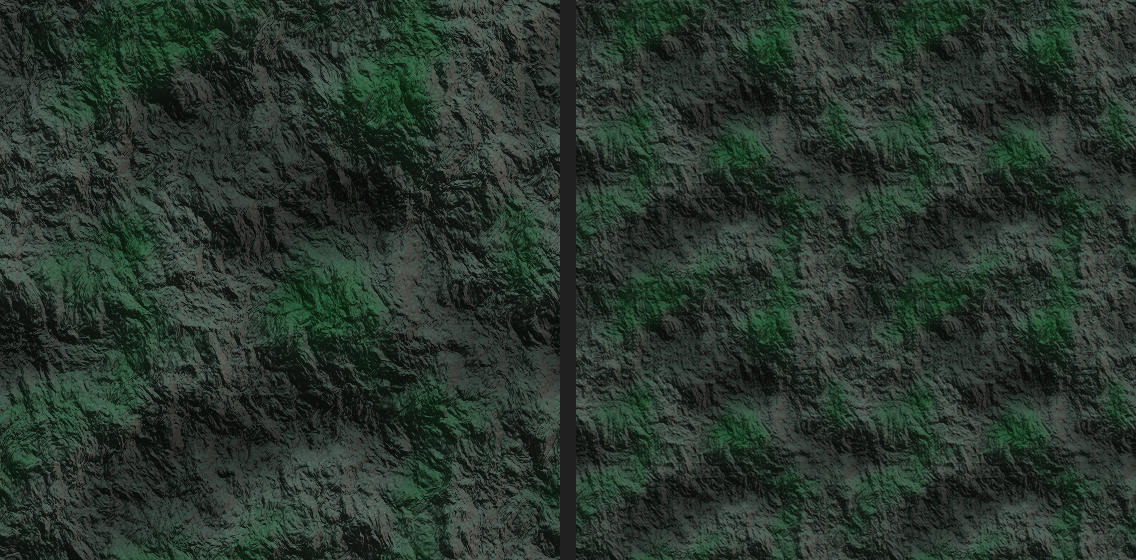
Left, the tile; right, the same tile 2 across and 2 down.
This texture is drawn by a Shadertoy shader. Its source:

```glsl
vec2 cellGradient(vec2 cell, vec2 period) {
    vec2 c = mod(cell, period);
    vec3 q = fract(vec3(c.xyx) * vec3(0.1031, 0.1030, 0.0973) + period.x * 0.0137);
    q += dot(q, q.yzx + 33.33);
    float angle = 6.28318 * fract((q.x + q.y) * q.z);
    return vec2(cos(angle), sin(angle));
}

// Gradient noise that wraps after a whole number of cells
float wrapNoise(vec2 p, vec2 period) {
    vec2 i = floor(p), f = p - i;
    vec2 u = f * f * f * (f * (f * 6.0 - 15.0) + 10.0);
    vec2 e = vec2(1, 0);
    float a = dot(cellGradient(i, period), f);
    float b = dot(cellGradient(i + e.xy, period), f - e.xy);
    float c = dot(cellGradient(i + e.yx, period), f - e.yx);
    float d = dot(cellGradient(i + e.xx, period), f - e.xx);
    return mix(mix(a, b, u.x), mix(c, d, u.x), u.y);
}

float tiled(vec2 uv, vec2 repeats, float shift) {
    return wrapNoise(uv * repeats + shift, repeats);
}

// Broad mounds carrying creased lumps of shrinking size
float rockHeight(vec2 uv) {
    uv += 0.022 * vec2(tiled(uv, vec2(9), 0.3), tiled(uv, vec2(9), 4.7));
    uv += 0.007 * vec2(tiled(uv, vec2(31), 2.6), tiled(uv, vec2(31), 9.2));
    float height = 0.075 * tiled(uv, vec2(4, 5), 0.4);
    vec2 repeats = vec2(12, 9);
    float size = 0.036;
    for (int k = 0; k < 5; k++) {
        float n = tiled(uv, repeats, float(k) * 1.37);
        height += size * mix(n, abs(n) * 1.3, 0.6);
        repeats *= 2.0;
        size *= 0.53;
    }
    return height;
}

void mainImage(out vec4 fragColor, in vec2 fragCoord) {
    vec2 uv = fragCoord / iResolution.xy;

    // Surface normal from height differences
    vec2 e = vec2(0.0013, 0);
    float height = rockHeight(uv);
    vec2 slope = vec2(rockHeight(uv + e.xy), rockHeight(uv + e.yx)) - height;
    vec3 normal = normalize(vec3(-slope / e.x, 0.9));

    // Cool light from above, warm light grazing from the right
    float sky = smoothstep(-0.1, 1.05, dot(normal, normalize(vec3(0.25, 0.8, 0.5))));
    float side = smoothstep(0.5, 1.0, dot(normal, normalize(vec3(0.9, 0.0, 0.4))));

    // Moss gathers in soft patches, gloom in the broad hollows
    float patches = tiled(uv, vec2(4), 0.7) + 0.35 * tiled(uv, vec2(11), 2.3);
    float moss = smoothstep(-0.1, 0.6, patches);
    float gloom = smoothstep(0.1, -0.6, patches + tiled(uv, vec2(3), 1.6));

    vec3 shadow = mix(vec3(0.058, 0.078, 0.062), vec3(0.04, 0.115, 0.055), moss);
    vec3 lit = mix(vec3(0.31, 0.38, 0.345), vec3(0.16, 0.37, 0.23), moss);
    vec3 color = mix(shadow, lit, sky);
    color = mix(color, vec3(0.34, 0.335, 0.31), side * (0.75 - 0.5 * moss));

    // Dark crevices and fine grain
    color *= mix(0.75, 1.08, smoothstep(-0.045, 0.03, height));
    color *= 1.0 - 0.3 * gloom;
    color *= 1.0 + 0.22 * tiled(uv, vec2(230), 0.5);
    fragColor = vec4(color, 1.0);
}
```
